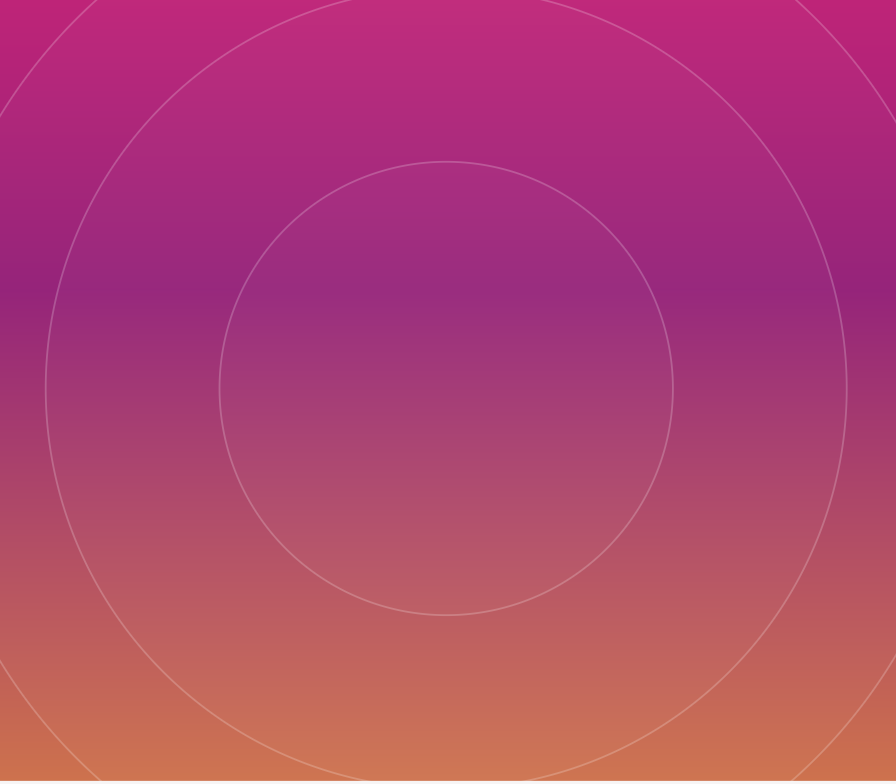
Write a WebGL 2 fragment shader that draws this background.

```glsl
#version 300 es
precision highp float;
// Sunset gradient from magenta through violet to orange, under faint concentric discs.

#define CENTER vec2(0.498, 0.5045)
#define MID_HEIGHT 0.63
#define DISC_ALPHA 0.02
#define RING_ALPHA 0.2
#define RING_WIDTH 0.0023
#define STRIP_HEIGHT 0.004

uniform vec2 u_resolution;
out vec4 fragColor;

const vec3 MAGENTA = vec3(0.747, 0.142, 0.471);
const vec3 VIOLET  = vec3(0.577, 0.124, 0.468);
const vec3 ORANGE  = vec3(0.806, 0.449, 0.302);
const vec3 PALE    = vec3(0.97, 0.96, 0.96);
const float RADII[3] = float[3](0.2903, 0.512, 0.668);

// Three-stop vertical gradient, y rising from 0 to 1
vec3 sunset(float y) {
    vec3 lower = mix(ORANGE, VIOLET, clamp(y / MID_HEIGHT, 0.0, 1.0));
    return mix(lower, MAGENTA, clamp((y - MID_HEIGHT) / (1.0 - MID_HEIGHT), 0.0, 1.0));
}

// Coverage of the region where the signed distance is negative
float coverage(float dist, float pixel) {
    return clamp(0.5 - dist / pixel, 0.0, 1.0);
}

void main() {
    float pixel = 1.0 / u_resolution.y;
    vec2 p = gl_FragCoord.xy * pixel;
    vec2 center = CENTER * vec2(u_resolution.x * pixel, 1.0);
    float centerDist = length(p - center);

    vec3 color = sunset(p.y);

    // Translucent discs, each with a thin outline just inside its edge
    for (int i = 0; i < 3; i++) {
        float edge = centerDist - RADII[i];
        float ring = abs(edge + 0.5 * RING_WIDTH) - 0.5 * RING_WIDTH;
        color = mix(color, vec3(1.0), DISC_ALPHA * coverage(edge, pixel));
        color = mix(color, vec3(1.0), RING_ALPHA * coverage(ring, pixel));
    }

    // Pale strip along the bottom edge
    color = mix(color, PALE, coverage(p.y - STRIP_HEIGHT, pixel));

    fragColor = vec4(color, 1.0);
}
```
